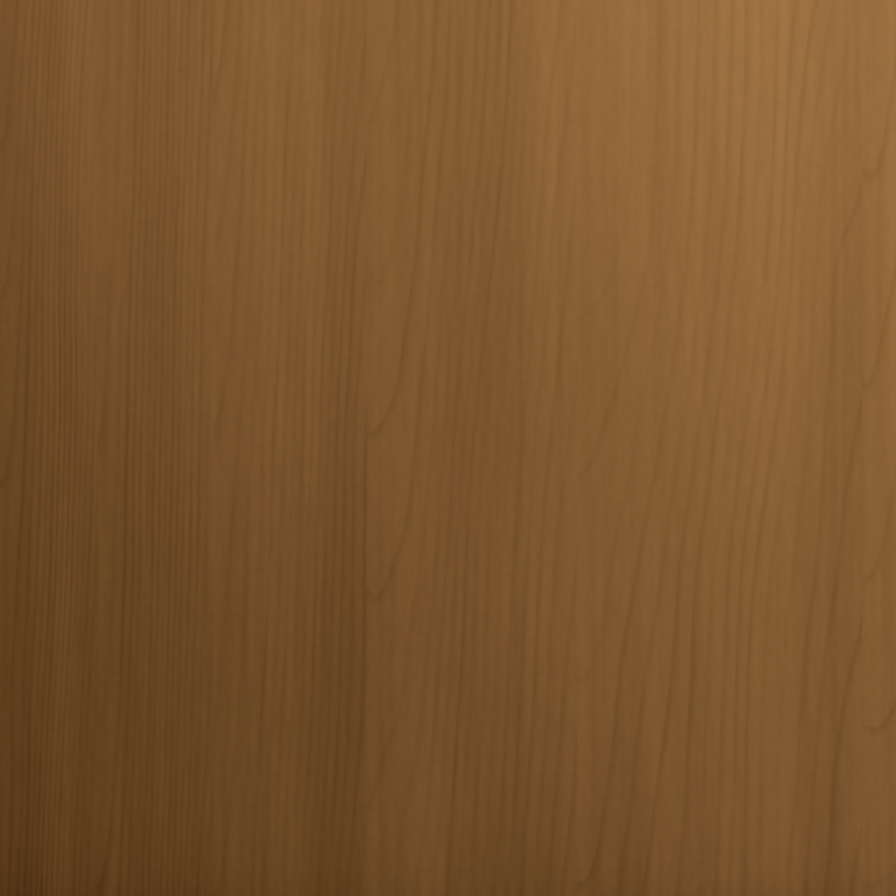
Write a WebGL 2 fragment shader that draws this texture.

```glsl
#version 300 es
precision highp float;

uniform vec2 u_resolution;
out vec4 fragColor;

const int STAVE_COUNT = 6;
const vec3 DARK_WOOD = vec3(0.38, 0.25, 0.12);
const vec3 LIGHT_WOOD = vec3(0.55, 0.39, 0.22);

float hash(vec2 p) {
    vec3 q = fract(vec3(p.xyx) * 0.1031);
    q += dot(q, q.yzx + 33.33);
    return fract((q.x + q.y) * q.z);
}

float noise(vec2 p) {
    vec2 cell = floor(p);
    vec2 f = fract(p);
    f = f * f * (3.0 - 2.0 * f);
    float low = mix(hash(cell), hash(cell + vec2(1, 0)), f.x);
    float high = mix(hash(cell + vec2(0, 1)), hash(cell + vec2(1, 1)), f.x);
    return mix(low, high, f.y);
}

// Left edge of a stave; staves widen towards the right.
float staveEdge(float k) {
    return 0.105 * k + 0.0035 * k * k * k;
}

// Growth-ring height: its level lines hook at the stave's left edge and rise.
float ringField(vec2 p, float stave) {
    float left = staveEdge(stave);
    float across = (p.x - left) / (staveEdge(stave + 1.0) - left);
    float seed = hash(vec2(stave, 7.0));
    float rings = mix(12.0, 16.0, seed) * smoothstep(0.0, 1.2, across);
    float rise = mix(3.5, 6.0, hash(vec2(stave, 19.0))) * p.y;
    float warp = 1.5 * noise(vec2(p.x * 15.0, p.y * 2.4) + stave * 17.3);
    float wobble = 0.24 * noise(vec2(p.x * 42.0, p.y * 9.0) + stave * 5.7);
    return rings - rise + warp + wobble + seed * 9.0;
}

// Thin late-wood line, crisp on one side and fading on the other.
float ringLine(vec2 p, float stave) {
    const float STEP = 0.001;
    float height = ringField(p, stave);
    vec2 slope = vec2(ringField(p + vec2(STEP, 0), stave),
                      ringField(p + vec2(0, STEP), stave)) - height;
    float steepness = max(length(slope) / STEP, 8.0);
    float offset = (fract(height) - 0.5) / steepness;
    float side = smoothstep(-0.001, 0.001, offset);
    float width = min(mix(0.0021, 0.0046, side), 0.23 / steepness);
    float strength = mix(0.35, 1.0, hash(vec2(floor(height), stave + 31.0)));
    strength *= mix(0.45, 1.0, noise(vec2(p.x * 9.0, p.y * 5.0) + 40.0));
    return strength * exp(-offset * offset / (width * width));
}

// Broad to narrow vertical bands of lighter and darker wood, centred on zero.
float bands(vec2 p) {
    float broad = noise(vec2(p.x * 13.0, p.y * 0.9) + 23.0) - 0.5;
    float medium = noise(vec2(p.x * 31.0, p.y * 1.2) + 51.0) - 0.5;
    float narrow = noise(vec2(p.x * 72.0, p.y * 1.6) + 77.0) - 0.5;
    return 0.028 * broad + 0.022 * medium + 0.014 * narrow;
}

// Fine vertical fibres with short pores, centred on zero.
float fibres(vec2 p) {
    float longFibre = noise(vec2(p.x * 160.0, p.y * 3.0)) - 0.5;
    float shortFibre = noise(vec2(p.x * 220.0, p.y * 28.0) + 60.0) - 0.5;
    float pores = noise(p * vec2(250.0, 140.0) + 90.0) - 0.5;
    return 0.021 * longFibre + 0.013 * shortFibre + 0.012 * pores;
}

// Soft light from the upper right, falling off at the left and bottom.
float lighting(vec2 p) {
    float level = 0.496 + 0.115 * (p.x - 0.5) + 0.125 * (p.y - 0.5);
    level -= 0.035 * exp(-p.x * 13.0) + 0.025 * exp(-p.y * 26.0);
    return level + 0.02 * (noise(p * vec2(5.0, 3.5) + 12.0) - 0.5);
}

void main() {
    vec2 p = gl_FragCoord.xy / u_resolution;

    // Find the stave and blend its tone across the seam.
    float stave = 0.0;
    float tone = hash(vec2(0.0, 3.0));
    for (int i = 1; i < STAVE_COUNT; i++) {
        float k = float(i);
        float distanceToEdge = p.x - staveEdge(k);
        stave = mix(stave, k, step(0.0, distanceToEdge));
        tone = mix(tone, hash(vec2(k, 3.0)), smoothstep(-0.002, 0.002, distanceToEdge));
    }

    // Combine light, stave tone and grain into one brightness.
    float level = lighting(p) + 0.02 * (tone - 0.5) + bands(p) + fibres(p);
    level -= 0.039 * ringLine(p, stave);

    float shade = (level - DARK_WOOD.r) / (LIGHT_WOOD.r - DARK_WOOD.r);
    fragColor = vec4(mix(DARK_WOOD, LIGHT_WOOD, shade), 1.0);
}
```
